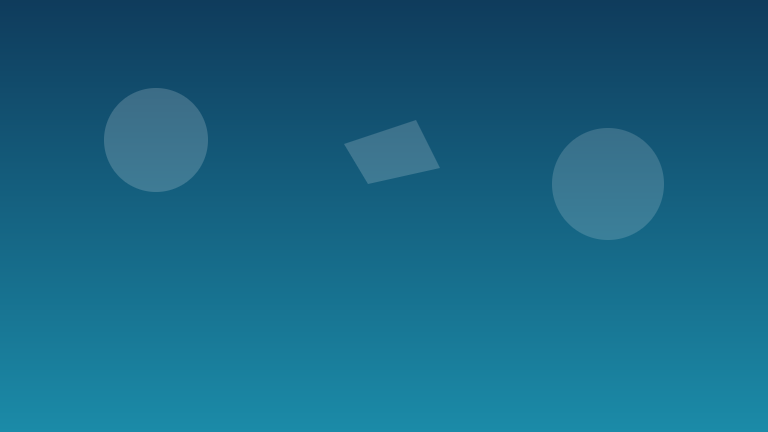
A WebGL 2 fragment shader for this background:

```glsl
#version 300 es
precision highp float;
// Deep teal vertical gradient with two translucent discs and a tilted quadrilateral.

uniform vec2 u_resolution;
out vec4 fragColor;

// Layout grid: the canvas is this many units high
const float GRID_HEIGHT = 540.0;

const vec3 DEEP_BLUE = vec3(0.059, 0.233, 0.361);
const vec3 TEAL = vec3(0.106, 0.545, 0.659);
const vec3 VEIL = vec3(1.0);

float discDistance(vec2 p, vec2 center, float radius) {
    return length(p - center) - radius;
}

// Signed distance to the line a-b, positive on its left side
float edgeDistance(vec2 p, vec2 a, vec2 b) {
    vec2 along = normalize(b - a);
    return dot(p - a, vec2(-along.y, along.x));
}

// Convex quadrilateral with clockwise corners
float quadDistance(vec2 p, vec2 a, vec2 b, vec2 c, vec2 d) {
    return max(max(edgeDistance(p, a, b), edgeDistance(p, b, c)),
               max(edgeDistance(p, c, d), edgeDistance(p, d, a)));
}

// Lays a translucent shape over a colour with an edge one pixel wide
vec3 overlay(vec3 base, vec3 tint, float dist, float opacity, float pixel) {
    float coverage = clamp(0.5 - dist / pixel, 0.0, 1.0);
    return mix(base, tint, coverage * opacity);
}

void main() {
    float pixel = GRID_HEIGHT / u_resolution.y;
    vec2 p = gl_FragCoord.xy * pixel;

    // Background gradient
    vec3 color = mix(TEAL, DEEP_BLUE, p.y / GRID_HEIGHT);

    // Floating shapes
    float leftDisc = discDistance(p, vec2(195.0, 365.0), 65.0);
    float rightDisc = discDistance(p, vec2(760.0, 310.0), 70.0);
    float shard = quadDistance(p, vec2(430.0, 360.0), vec2(520.0, 390.0),
                               vec2(550.0, 330.0), vec2(460.0, 310.0));
    color = overlay(color, VEIL, leftDisc, 0.18, pixel);
    color = overlay(color, VEIL, rightDisc, 0.16, pixel);
    color = overlay(color, VEIL, shard, 0.18, pixel);

    fragColor = vec4(color, 1.0);
}
```
